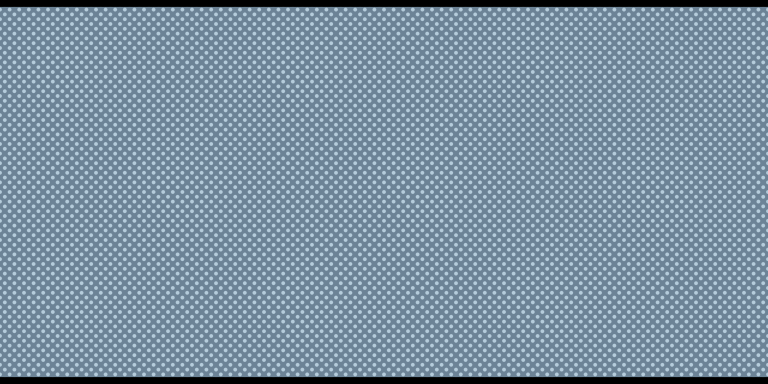
A Shadertoy shader for this pattern:

```glsl
// Fine staggered pale dots on slate blue, between two thin black bands.
// Each square cell holds a dot at its centre and one shared at its corners;
// the nearer of the two gives a distance that is smoothed over one pixel.

// Signed distance to a diagonal lattice of discs, in cell units.
float staggeredDots(vec2 p, float radius) {
    vec2 centre = fract(p) - 0.5;
    vec2 corner = fract(p + 0.5) - 0.5;
    return sqrt(min(dot(centre, centre), dot(corner, corner))) - radius;
}

void mainImage(out vec4 fragColor, in vec2 fragCoord) {
    vec2 uv = fragCoord / iResolution.y;
    float pixel = 1.0 / iResolution.y;

    // Dots: 40 cells per canvas height, 80 across a 2:1 canvas
    float cells = 40.0;
    float dist = staggeredDots(uv * cells, 0.195) / cells;
    float dots = 1.0 - smoothstep(-0.7 * pixel, 0.7 * pixel, dist);
    vec3 slate = vec3(0.425, 0.515, 0.588);
    vec3 paleBlue = vec3(0.71, 0.80, 0.86);
    vec3 color = mix(slate, paleBlue, dots);

    // Black bands along the top and bottom edges
    float inside = min(uv.y, 1.0 - uv.y) - 0.018;
    color *= clamp(inside / pixel + 0.5, 0.0, 1.0);

    fragColor = vec4(color, 1.0);
}
```
